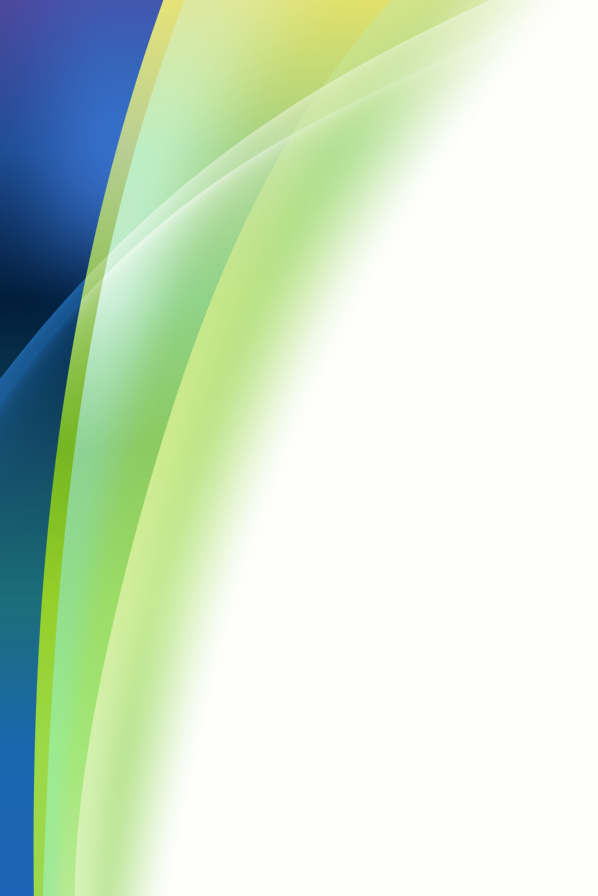
This background is drawn by a WebGL 2 fragment shader. Its source:

```glsl
#version 300 es
precision highp float;

uniform vec2 u_resolution;
out vec4 fragColor;

#define WHITE vec3(0.996, 0.997, 0.994)
#define RIM_BLUE vec3(0.21, 0.43, 0.78)
#define ARCH_BLUE vec3(0.14, 0.45, 0.75)
#define FADE_LOW 0.065
#define FADE_HIGH 0.125
#define GLOW_REACH 0.05
#define GLOW_POWER 0.5
#define BAND_POWER 0.28
#define LINE_WIDTH 0.008

// Colour stops from bottom to top, evenly spaced
const vec3 BLUE[7] = vec3[7](
    vec3(0.11, 0.39, 0.71), vec3(0.10, 0.40, 0.68), vec3(0.11, 0.43, 0.47),
    vec3(0.07, 0.28, 0.38), vec3(0.00, 0.11, 0.22), vec3(0.12, 0.30, 0.58),
    vec3(0.30, 0.28, 0.62));
const vec3 LIME[7] = vec3[7](
    vec3(0.62, 0.84, 0.30), vec3(0.61, 0.85, 0.28), vec3(0.58, 0.81, 0.16),
    vec3(0.45, 0.71, 0.12), vec3(0.56, 0.76, 0.33), vec3(0.72, 0.81, 0.58),
    vec3(0.90, 0.89, 0.47));
const vec3 MINT[7] = vec3[7](
    vec3(0.63, 0.91, 0.60), vec3(0.61, 0.92, 0.56), vec3(0.57, 0.87, 0.55),
    vec3(0.55, 0.82, 0.57), vec3(0.74, 0.92, 0.80), vec3(0.74, 0.93, 0.76),
    vec3(0.87, 0.91, 0.62));
const vec3 LEAF[7] = vec3[7](
    vec3(0.72, 0.92, 0.58), vec3(0.64, 0.90, 0.47), vec3(0.61, 0.86, 0.40),
    vec3(0.55, 0.79, 0.38), vec3(0.55, 0.82, 0.52), vec3(0.64, 0.82, 0.51),
    vec3(0.88, 0.88, 0.42));
const vec3 PALE[7] = vec3[7](
    vec3(0.84, 0.95, 0.72), vec3(0.83, 0.94, 0.68), vec3(0.82, 0.93, 0.61),
    vec3(0.80, 0.92, 0.56), vec3(0.77, 0.90, 0.53), vec3(0.71, 0.87, 0.54),
    vec3(0.83, 0.89, 0.53));
const vec3 SOFT[7] = vec3[7](
    vec3(0.74, 0.90, 0.60), vec3(0.72, 0.89, 0.56), vec3(0.75, 0.91, 0.56),
    vec3(0.73, 0.89, 0.52), vec3(0.71, 0.88, 0.51), vec3(0.65, 0.86, 0.52),
    vec3(0.80, 0.88, 0.55));

vec3 ramp(vec3 stops[7], float t) {
    float s = clamp(t, 0.0, 1.0) * 6.0;
    int i = min(int(s), 5);
    return mix(stops[i], stops[i + 1], s - float(i));
}

float cubic(vec4 k, float t) {
    return k.x + t * (k.y + t * (k.z + t * k.w));
}

float edge(float d) {
    float soft = 0.8 / u_resolution.x;
    return smoothstep(-soft, soft, d);
}

void main() {
    vec2 uv = gl_FragCoord.xy / u_resolution;
    float x = uv.x, y = uv.y;

    // Sweeping boundaries, left to right
    float limeX = cubic(vec4(0.0566, -0.0172, 0.148, 0.0857), y);
    float mintX = cubic(vec4(0.0715, 0.055, 0.026, 0.156), y);
    float paleX = cubic(vec4(0.125, 0.01, 0.93, -1.111), y) + 0.7 * y * y * y * y;
    float fadeX = cubic(vec4(0.225, 0.224, 0.153, 0.238), y);

    // Heights below the two arch lines
    float upper = cubic(vec4(0.577, 0.8705, -0.612, 0.219), x) - y;
    float lower = cubic(vec4(0.551, 0.949, -0.892, 0.415), x) - y;
    float band = edge(upper) * (1.0 - edge(lower));
    float glow = edge(lower) * exp(-max(lower, 0.0) / GLOW_REACH);
    float lines = edge(upper) * exp(-max(upper, 0.0) / LINE_WIDTH)
                + edge(lower) * exp(-max(lower, 0.0) / LINE_WIDTH);

    // Blue field with a lit right side above the arch
    vec3 blue = ramp(BLUE, y);
    float rim = smoothstep(-0.02, 0.19, x) * smoothstep(0.62, 0.84, y)
              * (1.0 - 0.7 * smoothstep(0.84, 1.05, y));
    blue = mix(blue, RIM_BLUE, rim);
    blue = mix(blue, ARCH_BLUE, min(0.6 * band + 0.45 * glow + 0.2 * lines, 1.0));

    // Green ribbons
    float across = clamp((x - mintX) / (paleX - mintX), 0.0, 1.0);
    vec3 mint = mix(ramp(MINT, y), ramp(LEAF, y), smoothstep(0.1, 0.85, across));
    float depth = (x - paleX) / (fadeX - paleX);
    vec3 pale = mix(ramp(PALE, y), ramp(SOFT, y), smoothstep(0.0, 0.65, depth));
    vec3 lime = ramp(LIME, y);

    // White light cast by the arch
    float focus = 1.0 - 0.55 * smoothstep(0.25, 0.7, x);
    float light = BAND_POWER * band + GLOW_POWER * focus * glow + 0.2 * lines;
    mint = mix(mint, WHITE, min(light, 1.0));
    pale = mix(pale, WHITE, min(light * 0.9, 1.0));
    lime = mix(lime, WHITE, min(light * 0.55, 1.0));

    // Pale ribbon dissolves into the white field
    float halfFade = mix(FADE_LOW, FADE_HIGH, y);
    pale = mix(pale, WHITE, smoothstep(fadeX - halfFade, fadeX + halfFade, x));

    vec3 color = mix(blue, lime, edge(x - limeX));
    color = mix(color, mint, edge(x - mintX));
    color = mix(color, pale, edge(x - paleX));
    fragColor = vec4(color, 1.0);
}
```
